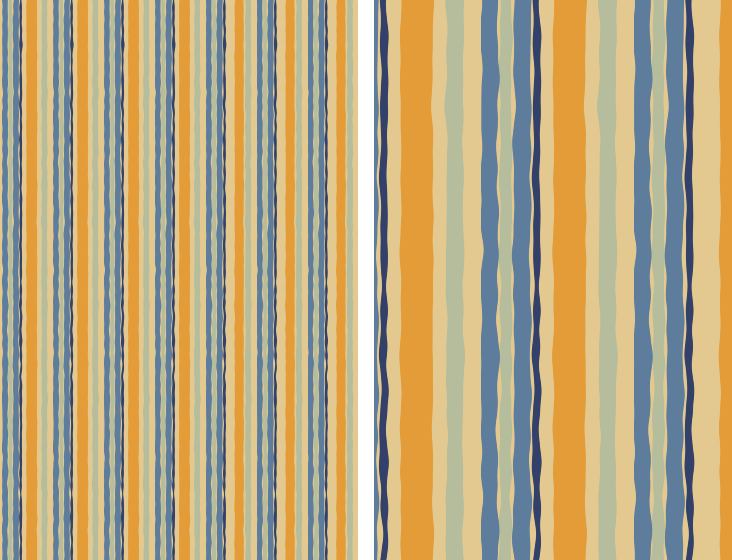
Left, the full canvas; right, a detail of the centre.
A Shadertoy shader for this pattern:

```glsl
// Vertical hand-painted stripes in blue, navy, orange and sage on cream.

// Random slope in -1..1 for a lattice point of one edge
float slope(float i, float seed) {
    return 2.0 * fract(sin(i * 12.99 + seed * 78.23) * 4375.85) - 1.0;
}

// One-dimensional gradient noise
float gradientNoise(float t, float seed) {
    float i = floor(t), f = t - i;
    float blend = f * f * f * (f * (f * 6.0 - 15.0) + 10.0);
    return 2.0 * mix(slope(i, seed) * f, slope(i + 1.0, seed) * (f - 1.0), blend);
}

// Uneven brush edge: a short ripple over a slower drift
float wobble(float y, float seed) {
    return 0.016 * gradientNoise(y * 4.3, seed) + 0.010 * gradientNoise(y * 1.7, seed + 9.0);
}

// Coverage of a stripe between two wobbling edges
float stripe(vec2 p, float left, float right, float rough, float seed, float pixel) {
    float a = left + rough * wobble(p.y, seed);
    float b = right + rough * wobble(p.y, seed + 0.5);
    float inside = min(p.x - a, b - p.x);
    return smoothstep(-0.6 * pixel, 0.6 * pixel, inside);
}

void mainImage(out vec4 fragColor, in vec2 fragCoord) {
    // One unit is the width of a repeat
    float pixel = 7.03 / iResolution.x;
    vec2 p = fragCoord * pixel - vec2(0.043, 0.0);
    float repeat = floor(p.x);
    p.x -= repeat;

    vec3 cream = vec3(0.89, 0.79, 0.56);
    vec3 sage = vec3(0.71, 0.74, 0.61);
    vec3 blue = vec3(0.37, 0.49, 0.61);
    vec3 navy = vec3(0.20, 0.25, 0.41);
    vec3 orange = vec3(0.89, 0.61, 0.22);

    // Sage bands: one between the blues, one beside the orange
    vec3 color = mix(cream, sage, stripe(p, 0.125, 0.200, 1.0, 1.0, pixel));
    color = mix(color, sage, stripe(p, 0.775, 0.885, 0.8, 2.0, pixel));

    // Blue pair and its navy line
    color = mix(color, blue, stripe(p, 0.003, 0.110, 1.0, 3.0, pixel));
    color = mix(color, blue, stripe(p, 0.215, 0.325, 1.0, 4.0, pixel));
    color = mix(color, navy, stripe(p, 0.343, 0.388, 0.9, 5.0, pixel));

    // Orange band, narrower and shifted in the repeats on the right
    float late = step(4.0, repeat);
    float left = mix(0.475, 0.565, late);
    float right = mix(0.685, 0.742, late);
    color = mix(color, orange, stripe(p, left, right, 0.6, 6.0, pixel));

    fragColor = vec4(color, 1.0);
}
```
